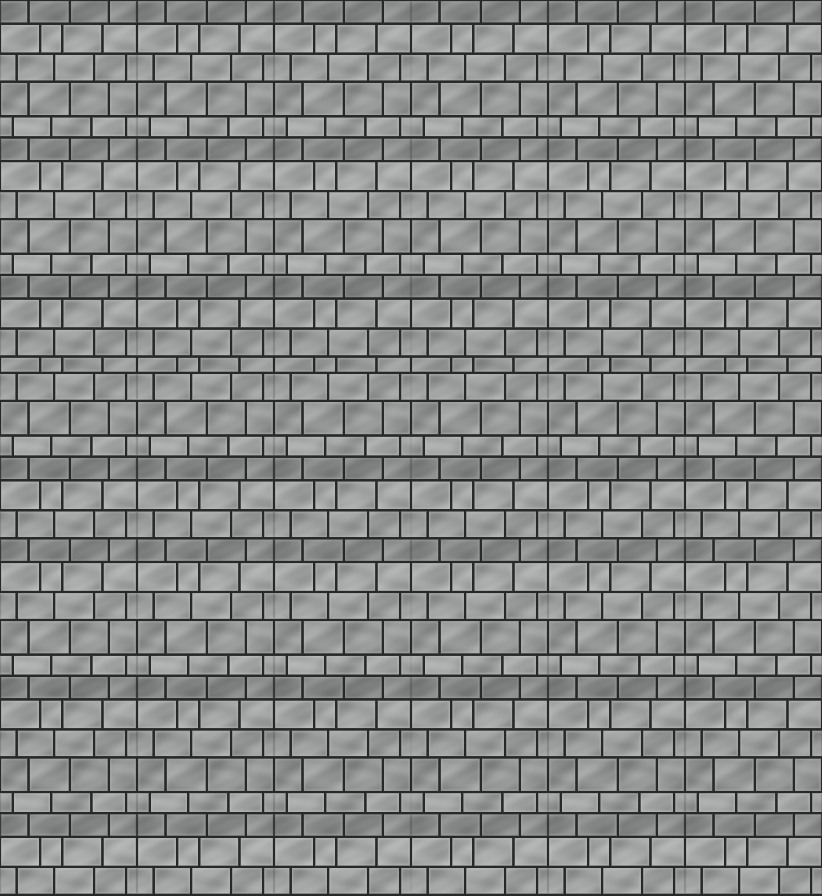
Give the GLSL for this texture, as a Shadertoy shader.

```glsl
// Grey stone wall: five brick courses in a tile repeated six times across, with spliced courses.

// Lengths are in wall units; the canvas spans WALL.
const vec2 WALL = vec2(706.0, 768.0);
const float TILE = WALL.x / 6.0;
const float CYCLE = 117.8;           // height of the five courses
const float JOINT_HALF = 1.05;       // half width of a mortar line
const float RIM_WIDTH = 3.6;
const float RIM_LIGHT = 0.055;
const float MOTTLE = 0.085;
const float BRICK_VARIATION = 0.05;
const vec3 MORTAR = vec3(0.155, 0.157, 0.157);
const vec3 STONE_TINT = vec3(0.993, 1.003, 1.003);

// Courses from the top: start heights, upright joints, tone, tile seam strength.
const float COURSE[6] = float[6](0.0, 20.3, 46.0, 70.0, 99.7, CYCLE);
const vec4 JOINTS[5] = vec4[5](
    vec4(24.5, 60.0, 93.5, 93.5),
    vec4(34.5, 53.5, 88.0, TILE),
    vec4(14.3, 46.5, 80.8, 108.3),
    vec4(24.5, 60.0, 93.5, TILE),
    vec4(11.0, 44.0, 78.5, 108.3));
const float TONE[5] = float[5](0.515, 0.625, 0.605, 0.580, 0.635);
const float SEAM[5] = float[5](0.8, 0.0, 0.2, 0.0, 0.2);

// Splices in the stack of courses; a thin course fills the gap.
const float THIN_TOP = 305.6;
const float THIN_BOTTOM = 319.6;
const float LOWER_SPLICE = 461.4;

float hash(vec2 p) {
    return fract(sin(dot(p, vec2(12.99, 78.23))) * 4375.5);
}

// Soft diagonal stains from layered sines, local to one brick.
float stains(vec2 p, float seed) {
    float phase = 6.283 * seed;
    float warp = sin(p.y * 0.21 + phase * 3.0);
    return 0.5 * sin(p.x * 0.13 + p.y * 0.17 + phase)
         + 0.3 * sin(p.x * 0.09 - p.y * 0.25 + phase * 2.0 + warp)
         + 0.2 * sin(p.x * 0.27 + p.y * 0.34 + phase * 5.0 + warp);
}

float lineMask(float dist, float pixel) {
    return 1.0 - smoothstep(JOINT_HALF - 0.5 * pixel, JOINT_HALF + 0.5 * pixel, dist);
}

void mainImage(out vec4 fragColor, in vec2 fragCoord) {
    vec2 wall = fragCoord / iResolution.xy * WALL;
    wall.y = WALL.y - wall.y;
    float pixel = WALL.y / iResolution.y;

    // Course: index, top and bottom edge.
    float shift = wall.y < THIN_BOTTOM ? 0.0
                : wall.y < LOWER_SPLICE ? THIN_BOTTOM - COURSE[2] : LOWER_SPLICE;
    float stack = wall.y - shift;
    float height = mod(stack, CYCLE);
    int course = 0;
    for (int i = 1; i < 5; i++) if (height >= COURSE[i]) course = i;
    float top = COURSE[course];
    float bottom = COURSE[course + 1];
    float tone = TONE[course];
    if (wall.y > THIN_TOP && wall.y < THIN_BOTTOM) {
        course = 1;
        height = wall.y;
        top = THIN_TOP;
        bottom = THIN_BOTTOM;
        tone = 0.59;
    }

    // Brick: nearest joints on both sides, wrapping round the tile.
    float x = mod(wall.x, TILE);
    vec4 joints = JOINTS[course];
    float left = joints.w - TILE;
    float right = joints.x + TILE;
    for (int i = 0; i < 4; i++) {
        if (joints[i] <= x) left = max(left, joints[i]);
        else right = min(right, joints[i]);
    }
    float brick = mod(left + TILE, TILE);
    float seed = hash(vec2(floor(brick), float(course) + 1.0));

    // Stone: tone, stains, light rim and a little drift between cycles.
    float edge = min(min(x - left, right - x), min(height - top, bottom - height));
    vec2 local = vec2(x - left, height - top);
    float rim = 1.0 - smoothstep(JOINT_HALF, RIM_WIDTH, edge);
    float shade = tone + BRICK_VARIATION * (seed - 0.5);
    shade += MOTTLE * stains(local, seed) * (1.0 - 0.5 * rim);
    shade += RIM_LIGHT * rim + 0.01 * sin(2.4 * floor(stack / CYCLE) + shift);
    vec3 color = shade * STONE_TINT;

    // Mortar, with weaker seams where tiles meet; the middle one fades.
    float seam = SEAM[course] * (round(wall.x / TILE) == 3.0 ? 0.3 : 1.0);
    float mortar = max(lineMask(edge, pixel), seam * lineMask(min(x, TILE - x), pixel));
    fragColor = vec4(mix(color, MORTAR, mortar), 1.0);
}
```
